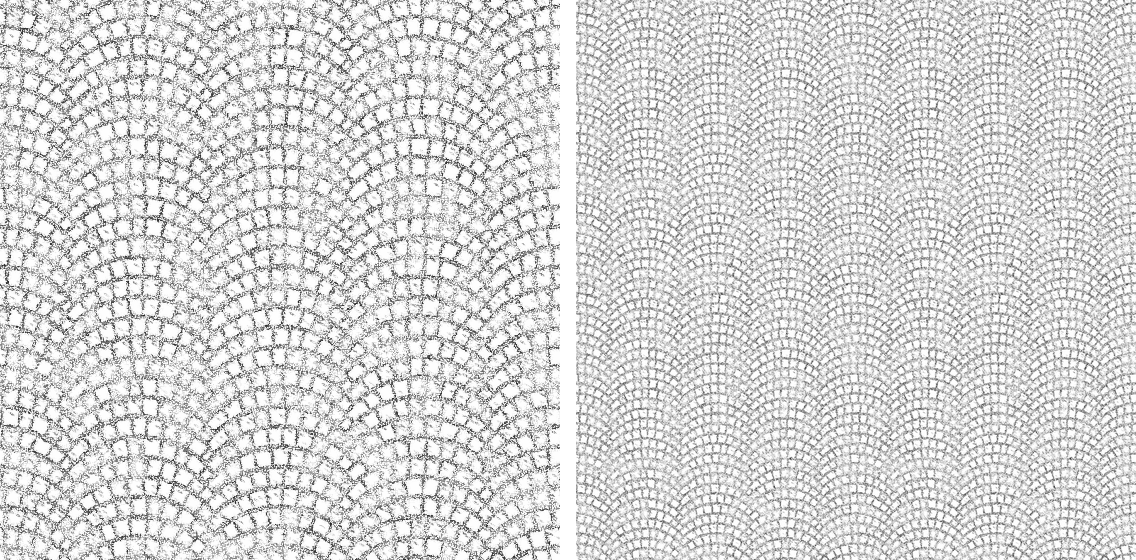
Left, the tile; right, the same tile 2 across and 2 down.
A Shadertoy shader for this texture map:

```glsl
// Pale cobble paving laid in stacked fan arcs, inked in greys on white.
// Each column repeats one arc upward; radial joints cut the arcs into stones,
// and wrapped cellular noise chips the edges and fills the joints with grit.

#define COLUMNS 4.0                   // fans across, even so that the offset wraps
#define ROWS 28.0                     // arcs down
#define STONES 10.0                   // stones in one arc
#define RADIUS 0.1667                 // arc radius
#define JOINT vec2(0.0030, 0.0054)    // joint between stones and between arcs
#define OUTLINE 0.0014                // width of the dark stone rim
#define GRAIN 330.0                   // grit across
#define CHIPS 120.0                   // chips across
#define STREAKS 90.0                  // streaks on the stones across
#define PATCHES 9.0                   // worn patches across
#define INK 0.92                      // darkest ink
#define PAPER 0.995                   // lightest grey

struct Stone {
    vec2 pos;       // along and across the arc, from the stone centre
    vec2 halfSize;
    vec2 id;
};

vec3 hash3(vec2 p) {
    vec3 h = fract(p.xyx * vec3(0.1031, 0.1030, 0.0973));
    h += dot(h, h.yxz + 33.33);
    return fract((h.xxy + h.yzz) * h.zyx);
}

// Distance to the nearest feature point and its random value, wrapping at 1
vec2 cellular(vec2 p, float count) {
    vec2 g = p * count, base = floor(g);
    vec2 nearest = vec2(9.0, 0.0);
    for (int y = -1; y <= 1; y++)
    for (int x = -1; x <= 1; x++) {
        vec2 cell = base + vec2(x, y);
        vec3 h = hash3(mod(cell, count) + count);
        float dist = length(cell + h.xy - g);
        if (dist < nearest.x) nearest = vec2(dist, h.z);
    }
    return nearest;
}

// Radial joint number k, shifted by row and by stone except at the arc ends
float jointAt(float k, vec2 arc) {
    float inner = step(0.5, k) * step(k, STONES - 0.5);
    float rowShift = hash3(arc + 90.0).y;
    float stoneShift = hash3(vec2(k + 16.0 * arc.x, arc.y + 50.0)).x;
    return k + inner * (0.40 * rowShift + 0.22 * stoneShift);
}

Stone findStone(vec2 p) {
    float maxAngle = asin(0.5 / COLUMNS / RADIUS);
    float column = floor(p.x * COLUMNS + 0.5);
    float v = 0.0, row = 0.0, angle = 0.0;

    // Past the end of its own arc a point belongs to the neighbouring fan
    for (int i = 0; i < 2; i++) {
        float u = p.x - column / COLUMNS;
        float shift = 0.5 * mod(column, 2.0);
        v = (p.y - sqrt(RADIUS * RADIUS - u * u)) * ROWS + shift;
        row = floor(v);
        angle = atan(u, p.y - (row + 0.5 - shift) / ROWS);
        if (i == 1 || abs(angle) <= maxAngle) break;
        column += sign(u);
    }

    vec2 arc = vec2(mod(column, COLUMNS), mod(row, ROWS));
    float t = clamp((angle / maxAngle * 0.5 + 0.5) * STONES, 0.0, STONES - 0.001);
    float k = floor(t);
    if (t < jointAt(k, arc)) k -= 1.0;
    float left = jointAt(k, arc), right = jointAt(k + 1.0, arc);
    float width = 2.0 * maxAngle * RADIUS / STONES;
    float rise = cos(angle) / ROWS;

    Stone s;
    s.pos = vec2((t - 0.5 * (left + right)) * width, (v - row - 0.5) * rise);
    s.halfSize = 0.5 * vec2((right - left) * width, rise);
    s.id = vec2(k + 16.0 * arc.x, arc.y);
    return s;
}

float roundedBox(vec2 p, vec2 halfSize, float radius) {
    vec2 q = abs(p) - halfSize + radius;
    return length(max(q, 0.0)) + min(max(q.x, q.y), 0.0) - radius;
}

void mainImage(out vec4 fragColor, in vec2 fragCoord) {
    vec2 p = fragCoord / iResolution.xy;
    float soft = 0.7 / iResolution.y;
    Stone s = findStone(p);
    vec3 rnd = hash3(s.id + 7.0);

    // Worn patches, with a few stones kept crisp
    float crisp = step(0.91, rnd.y);
    float wear = 0.55 * cellular(p, PATCHES).x + 0.55 * rnd.x;
    wear = smoothstep(0.25, 0.85, wear) * (1.0 - crisp);

    // Grit: pale grains in a dark mesh, with some grains filled in
    vec2 grain = cellular(p, GRAIN);
    vec2 chip = cellular(p, CHIPS);
    float mesh = smoothstep(0.25, 0.70, grain.x) * mix(0.5, 1.25, chip.y);
    float filled = smoothstep(0.72, 0.95, grain.y) * (1.0 - smoothstep(0.25, 0.6, grain.x));
    float grit = mesh + 0.8 * filled;

    // Chipped stone shape
    vec2 q = s.pos + vec2(s.pos.y * (rnd.z - 0.5) * 0.25, 0.0);
    float d = roundedBox(q, s.halfSize - 0.5 * JOINT, 0.0015);
    d += (chip.x - 0.42) * mix(0.002, 0.012, wear) + (grain.x - 0.45) * 0.0022 + 0.001 * wear;
    float face = 1.0 - smoothstep(-soft, soft, d);
    float rim = exp(-d * d / (OUTLINE * OUTLINE));

    // Gritty joints, dark rims, and slanted streaks high on each stone
    vec2 streak = cellular(vec2(p.x + p.y, p.y), STREAKS);
    float high = smoothstep(-0.004, 0.006, s.pos.y);
    float smear = (1.0 - smoothstep(0.1, 0.45, streak.x)) * step(0.64, streak.y);
    float ink = (1.0 - face) * grit * mix(0.95, 0.6, wear);
    ink += rim * (0.18 + grit) * mix(0.85, 0.1, wear) * mix(0.4, 1.2, chip.y);
    ink += face * smear * mix(0.3, 1.0, high) * (0.10 + 0.7 * grit);
    ink += face * grit * mix(0.05, 0.32, wear) * smoothstep(-0.008, 0.0, d);

    fragColor = vec4(vec3(PAPER - INK * (1.0 - exp(-1.1 * ink))), 1.0);
}
```
